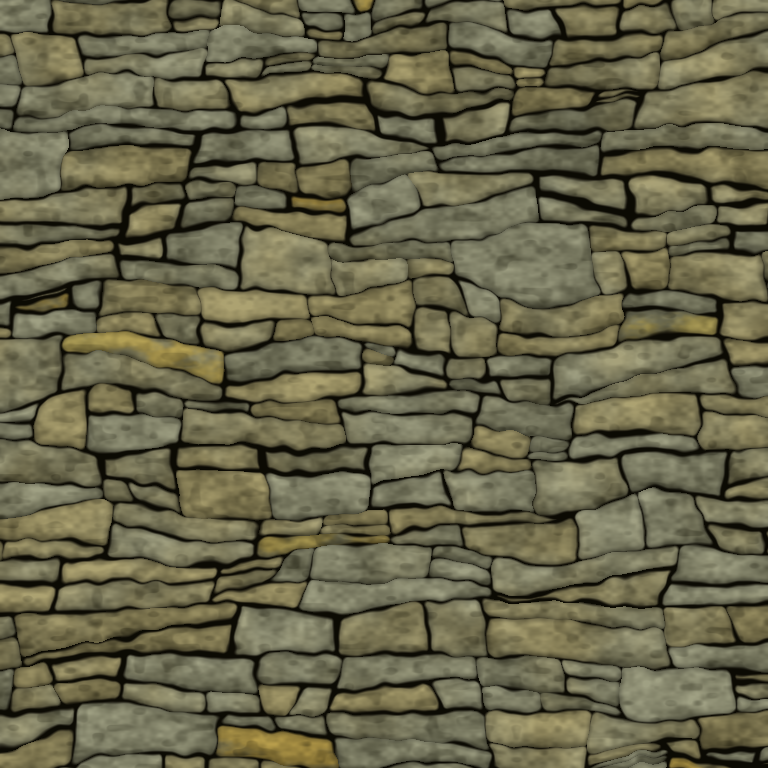
Give the GLSL for this texture, as a three.js fragment shader.

```glsl
varying vec2 vUv;

float hash(vec2 p) {
  vec3 q = fract(p.xyx * 0.1031);
  q += dot(q, q.yzx + 33.33);
  return fract((q.x + q.y) * q.z);
}

float noise(vec2 p) {
  vec2 i = floor(p), f = fract(p);
  f = f * f * (3.0 - 2.0 * f);
  return mix(mix(hash(i), hash(i + vec2(1.0, 0.0)), f.x),
             mix(hash(i + vec2(0.0, 1.0)), hash(i + 1.0), f.x), f.y);
}

float fbm(vec2 p) {
  float sum = 0.0, amp = 0.53;
  for (int i = 0; i < 4; i++) {
    sum += amp * noise(p);
    p = p * 2.03 + 17.3;
    amp *= 0.5;
  }
  return sum;
}

// Wavy joint under a course, in course heights
float bedJoint(float row, float x) {
  return row + 0.6 * (noise(vec2(x * 7.0, row * 7.0)) - 0.5);
}

// Leaning joint to the left of a block, in block widths
float sideJoint(float col, float row, float height) {
  vec2 id = vec2(col, row);
  return col + 0.6 * (hash(id + 3.0) - 0.5) + 0.2 * (hash(id + 9.0) - 0.5) * height;
}

// Cuts a stone in two; edges holds the distances to its low and high side
void cutStone(inout vec2 edges, inout vec2 id, float slant) {
  float cut = mix(0.32, 0.68, hash(id + 7.0));
  float d = edges.x - cut * (edges.x + edges.y) + slant * (hash(id + 23.0) - 0.5);
  if (d > 0.0) {
    edges.x = d;
    id += vec2(41.0, 13.0);
  } else {
    edges.y = -d;
    id += vec2(19.0, 57.0);
  }
}

void main() {
  // Rough outlines from a bent plane
  vec2 p = vUv;
  p += 0.010 * (vec2(noise(vUv * 15.0), noise(vUv * 13.0 + 40.0)) - 0.5);
  p += 0.007 * (vec2(noise(vUv * 58.0 + 9.0), noise(vUv * 54.0 + 70.0)) - 0.5);

  // Course
  float v = p.y * 14.5;
  float row = floor(v);
  if (v < bedJoint(row, p.x)) row -= 1.0;
  else if (v >= bedJoint(row + 1.0, p.x)) row += 1.0;
  vec2 level = vec2(v - bedJoint(row, p.x), bedJoint(row + 1.0, p.x) - v) / 14.5;

  // Block within the course
  float count = mix(5.0, 7.5, hash(vec2(row, 5.0)));
  float u = p.x * count + hash(vec2(row, 11.0));
  float height = v - row - 0.5;
  float col = floor(u);
  if (u < sideJoint(col, row, height)) col -= 1.0;
  else if (u >= sideJoint(col + 1.0, row, height)) col += 1.0;
  vec2 side = vec2(u - sideJoint(col, row, height),
                   sideJoint(col + 1.0, row, height) - u) / count;

  // Smaller stones within the block
  vec2 id = vec2(col, row) * 3.0 + 100.0;
  if (hash(id) < 0.85) cutStone(level, id, 0.17 * (side.x - side.y));
  if (hash(id + 2.0) < 0.4) {
    cutStone(side, id, 0.4 * (level.x - level.y));
    if (hash(id + 4.0) < 0.14) cutStone(level, id, 0.15 * (side.x - side.y));
  }

  // Depth inside the rounded stone; tight and open joints
  vec2 corner = 0.008 - vec2(min(side.x, side.y), min(level.x, level.y));
  float depth = 0.008 - length(max(corner, 0.0)) - min(max(corner.x, corner.y), 0.0);
  float gap = -0.0023 + 0.005 * hash(id + 31.0) * hash(id + 37.0)
            + 0.005 * (noise(vUv * 30.0) - 0.4);
  float stone = smoothstep(gap, gap + 0.0042, depth);

  // Weathered face, lit from above
  float face = fbm(vUv * vec2(22.0, 42.0) + id * 0.37);
  float grain = noise(vUv * vec2(120.0, 165.0));
  float pits = smoothstep(0.62, 0.85, noise(vUv * vec2(55.0, 95.0) + id));
  float tone = 0.74 + 0.26 * (hash(id + 51.0) - 0.5) + 1.1 * (face - 0.5)
             + 0.36 * (grain - 0.5) - 0.28 * pits;
  tone += 0.2 * exp(-level.y * 110.0) - 0.3 * exp(-level.x * 110.0);
  vec3 color = mix(vec3(0.29, 0.28, 0.20), vec3(0.585, 0.57, 0.45), clamp(tone, -0.3, 1.2));

  // Ochre, green-grey and rare golden stones
  float tint = hash(id + 63.0) + 0.8 * (fbm(vUv * 11.0 + 30.0) - 0.5);
  color *= mix(vec3(0.97, 1.0, 1.03), vec3(1.05, 1.01, 0.88), smoothstep(0.15, 0.95, tint));
  float gold = step(0.985, hash(id + 77.0));
  color = mix(color, color * vec3(1.1, 1.0, 0.68), gold * smoothstep(0.25, 0.6, face));

  // Shaded rims and black crevices
  color *= mix(0.72, 1.0, smoothstep(gap, gap + 0.011, depth));
  gl_FragColor = vec4(mix(vec3(0.045, 0.038, 0.012), color, stone), 1.0);
}
```
